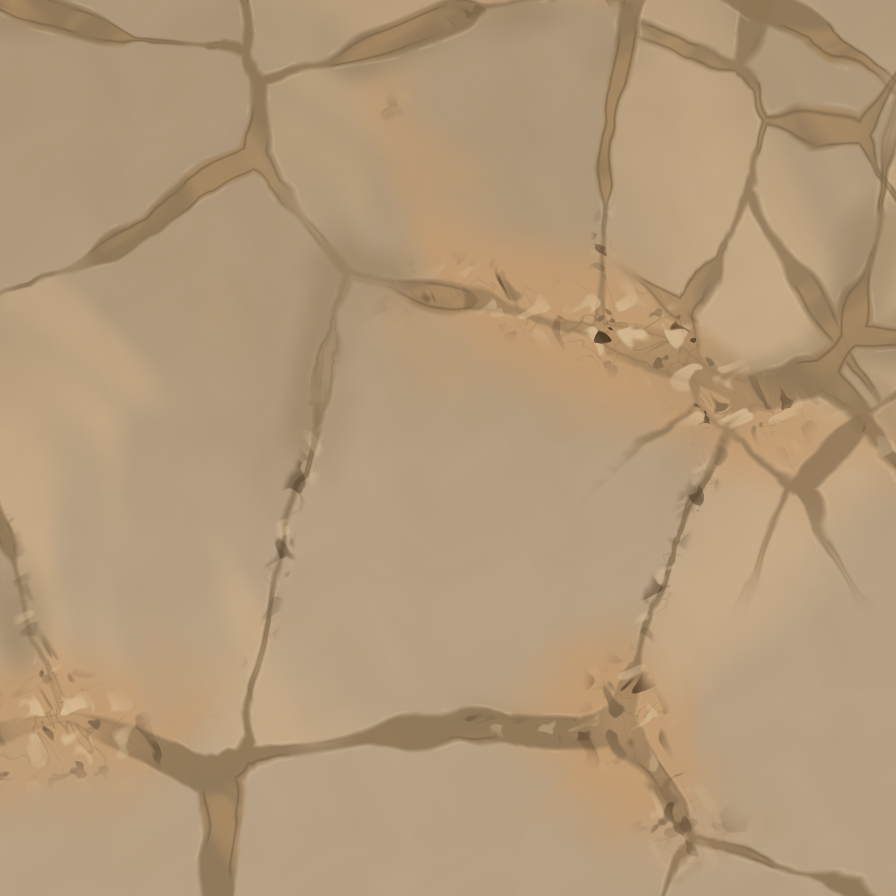
A WebGL 2 fragment shader for this texture:

```glsl
#version 300 es
precision highp float;
// Draws beige brecciated stone: broad smooth fragments, brown veins and crusted junctions.

uniform vec2 u_resolution;
out vec4 fragColor;

const vec3 STONE = vec3(0.715, 0.625, 0.515);
const vec3 PALE_STONE = vec3(0.775, 0.665, 0.53);
const vec3 SHADED_STONE = vec3(0.64, 0.55, 0.43);
const vec3 STAIN = vec3(0.76, 0.605, 0.435);
const vec3 VEIN = vec3(0.55, 0.455, 0.335);
const vec3 OCHRE_VEIN = vec3(0.64, 0.52, 0.37);
const vec3 CREAM = vec3(0.86, 0.76, 0.61);
const vec3 PIT = vec3(0.24, 0.17, 0.10);

vec2 hash2(vec2 p) {
  vec3 q = fract(p.xyx * vec3(0.1031, 0.1030, 0.0973));
  q += dot(q, q.yzx + 33.33);
  return fract((q.xx + q.yz) * q.zy);
}

// Rotated, self-bending sine layers, roughly -0.8 to 0.8.
float layeredSines(vec2 p, int layers) {
  float sum = 0.0, amplitude = 0.5;
  for (int i = 0; i < layers; i++) {
    p = mat2(0.8, 0.6, -0.6, 0.8) * p + 0.7 * sin(p.yx * 1.3 + 1.7);
    sum += amplitude * sin(p.x) * cos(p.y + 0.9);
    p *= 1.9;
    amplitude *= 0.55;
  }
  return sum;
}

vec2 seedPoint(vec2 cell, float jitter) {
  return cell + 0.5 + jitter * (hash2(cell + 17.0) - 0.5);
}

// x: distance to border, y: gap between first and third seed, z: fragment id.
vec3 fragments(vec2 p, float jitter) {
  vec2 base = floor(p), nearestCell = base, nearest = vec2(0.0);
  vec3 ranked = vec3(9.0);
  for (int y = -2; y <= 2; y++)
  for (int x = -2; x <= 2; x++) {
    vec2 cell = base + vec2(x, y);
    vec2 offset = seedPoint(cell, jitter) - p;
    float d = length(offset);
    if (d < ranked.x) {
      ranked = vec3(d, ranked.xy);
      nearest = offset;
      nearestCell = cell;
    } else if (d < ranked.y) ranked.yz = vec2(d, ranked.y);
    else ranked.z = min(ranked.z, d);
  }
  float border = 9.0;
  for (int y = -2; y <= 2; y++)
  for (int x = -2; x <= 2; x++) {
    if (x == 0 && y == 0) continue;
    vec2 offset = seedPoint(nearestCell + vec2(x, y), jitter) - p;
    border = min(border, dot(0.5 * (nearest + offset), normalize(offset - nearest)));
  }
  return vec3(border, ranked.z - ranked.x, hash2(nearestCell + 5.0).x);
}

// Soft band that is 1 inside the given half width.
float band(float d, float halfWidth, float softness) {
  return 1.0 - smoothstep(halfWidth - softness, halfWidth + softness, d);
}

vec3 stoneColor(vec2 uv, float id) {
  float cloud = layeredSines(uv * 4.0 + id * 9.0, 3);
  float mottle = layeredSines(uv * 30.0, 3);
  vec3 color = mix(STONE, PALE_STONE, smoothstep(0.08, 0.42, cloud + 0.3 * (id - 0.5)));
  float shade = smoothstep(0.5, 1.1, uv.y + 0.3 * id - 0.3 * cloud);
  color = mix(color, SHADED_STONE, 0.5 * shade);
  return color + 0.01 * mottle;
}

// Translucent brown filling with a partial dark seam and a faint pale rim.
vec3 addVein(vec3 color, vec2 uv, float d, float halfWidth, float strength) {
  float tone = layeredSines(uv * 18.0 + 3.0, 3);
  float broken = smoothstep(0.05, 0.35, layeredSines(uv * 42.0 + 8.0, 3));
  vec3 filling = mix(VEIN, OCHRE_VEIN, smoothstep(0.0, 0.5, tone));
  float rim = band(abs(d - halfWidth - 0.003), 0.0015, 0.0015);
  float seam = band(abs(d - 0.7 * halfWidth), 0.001, 0.002) * smoothstep(-0.1, 0.25, tone);
  color = mix(color, CREAM, 0.2 * rim * broken * strength);
  color = mix(color, filling, 0.9 * band(d, halfWidth, 0.0035) * strength);
  return mix(color, VEIN * 0.72, 0.6 * seam * strength);
}

// Curled mineral lines, cream flecks and a few dark pits.
vec3 addCrust(vec3 color, vec2 uv, float mask) {
  float curls = layeredSines(uv * 48.0, 3);
  float flecks = layeredSines(uv * 85.0 + 4.0, 2);
  float line = band(abs(curls), 0.02, 0.035);
  color = mix(color, VEIN, 0.6 * line * mask);
  color = mix(color, CREAM, 0.75 * smoothstep(0.25, 0.48, flecks) * mask);
  color = mix(color, VEIN * 0.75, 0.65 * smoothstep(0.28, 0.48, -flecks) * mask);
  return mix(color, PIT, 0.85 * smoothstep(0.4, 0.52, curls - 0.3 * flecks) * mask);
}

void main() {
  vec2 uv = gl_FragCoord.xy / u_resolution.y;
  vec2 bend = vec2(layeredSines(uv * 11.0, 4), layeredSines(uv * 11.0 + 6.0, 4));
  vec2 bent = uv + 0.016 * bend;

  // Broad fragments, with smaller shards gathered on the right.
  const float BROAD = 2.4, SHARDS = 5.2;
  vec3 broad = fragments(bent * BROAD + vec2(3.3, 7.6), 0.8);
  vec3 shards = fragments(bent * vec2(1.2, 0.85) * SHARDS + 21.0, 0.85);
  float shardZone = smoothstep(0.68, 0.76, uv.x + 0.12 * bend.x) * smoothstep(0.3, 0.45, uv.y);

  float swell = smoothstep(-0.25, 0.45, layeredSines(uv * 12.0 + 2.0, 2));
  float junction = 1.0 - smoothstep(0.03, 0.3, broad.y + 0.12 * bend.y);
  float patches = smoothstep(-0.08, 0.18, layeredSines(uv * 5.0 + 1.0, 2));
  float broadEdge = broad.x / BROAD;

  // Warm halos and smoky shadows lie under the veins.
  vec3 color = stoneColor(uv, broad.z);
  float halo = (1.0 - smoothstep(0.1, 0.6, broad.y + 0.2 * bend.x)) * patches;
  color = mix(color, STAIN, 0.9 * halo);
  float smoke = smoothstep(0.0, 0.35, layeredSines(uv * 7.0 + 5.0, 2)) * smoothstep(0.2, 0.6, broad.z);
  color = mix(color, SHADED_STONE * 0.97, 0.85 * smoke * band(broadEdge, 0.035, 0.02));

  float shardWidth = mix(0.003, 0.017, swell);
  float broadWidth = mix(0.002, 0.021, swell) + 0.004 * junction;
  float faded = mix(1.0, 0.45, smoothstep(0.2, 0.45, layeredSines(uv * 9.0 + 12.0, 2)));
  color = addVein(color, uv, shards.x / SHARDS, shardWidth, 0.9 * shardZone);
  color = addVein(color, uv, broadEdge, broadWidth, faded);
  color = mix(color, STAIN, 0.5 * junction * patches);
  float seamCrust = band(broadEdge, 0.012, 0.006) * patches * 0.5;
  color = addCrust(color, uv, max(junction * patches, seamCrust));
  fragColor = vec4(clamp(color, 0.0, 1.0), 1.0);
}
```
